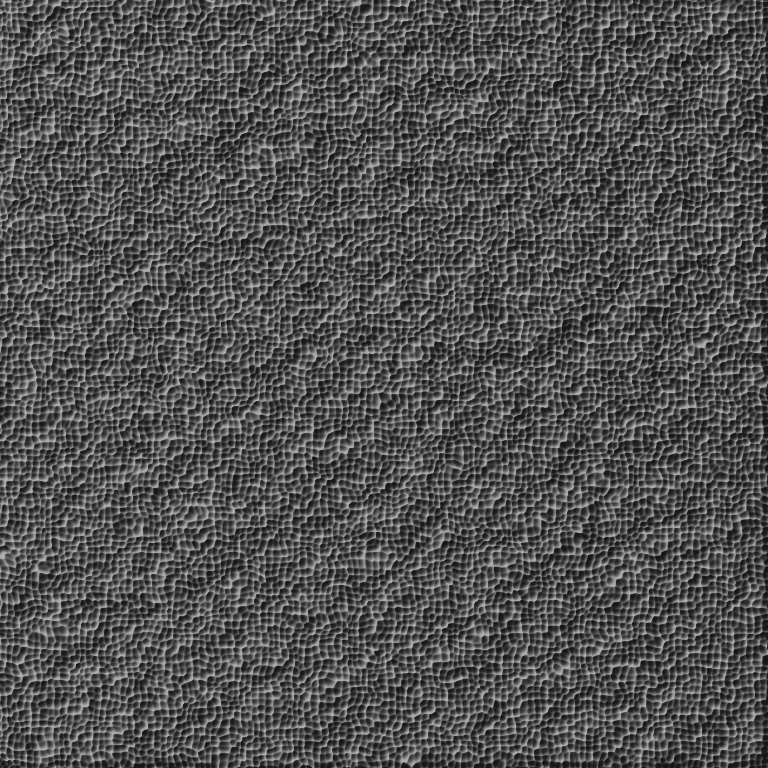
Reproduce this texture procedurally as a three.js fragment shader.

```glsl
varying vec2 vUv;

const float CELLS = 115.0;            // woven pits across the canvas
const float JITTER = 0.52;            // scatter of pits off the lattice
const float SHARPNESS = 11.0;         // crispness of ridges between pits
const float WARP_SCALE = 43.0;
const float WARP_AMOUNT = 0.9;        // in cells
const float WEAVE_GAIN = 0.96;
const float SLOPE_SHADE = 4.0;
const float RIDGE_SHADE = 4.0;
const float RIDGE_MEAN = 0.16;        // average height between pits
const float THREAD_SHADE = 0.9;       // brightness spread between cells
const float CREASE_SCALE = 34.0;
const float CREASE_GAIN = 0.75;
const float SIDE_FALLOFF = 0.22;
const float EDGE_WIDTH = 0.009;
const float EDGE_SHADE = 1.2;
const vec2 TONE_RANGE = vec2(-2.2, 3.1);
const vec2 LIGHT_DIR = vec2(-0.7071, 0.7071);
const vec3 SHADOW = vec3(0.09);
const vec3 HIGHLIGHT = vec3(0.68);

vec3 hash3(vec2 p) {
  vec3 q = vec3(dot(p, vec2(127.1, 311.7)),
                dot(p, vec2(269.5, 183.3)),
                dot(p, vec2(419.2, 371.9)));
  return fract(sin(q) * 43758.55);
}

vec2 valueNoise(vec2 p) {
  vec2 i = floor(p);
  vec2 f = fract(p);
  f = f * f * (3.0 - 2.0 * f);
  vec2 low = mix(hash3(i).xy, hash3(i + vec2(1.0, 0.0)).xy, f.x);
  vec2 high = mix(hash3(i + vec2(0.0, 1.0)).xy, hash3(i + 1.0).xy, f.x);
  return mix(low, high, f.y);
}

// Smooth cellular basins, with thin lit ridges where they meet
float weaveTone(vec2 p) {
  vec2 cell = floor(p);
  float total = 0.0;
  float slope = 0.0;
  float thread = 0.0;
  for (int y = -1; y <= 1; y++) {
    for (int x = -1; x <= 1; x++) {
      vec2 id = cell + vec2(float(x), float(y));
      vec3 rnd = hash3(id);
      vec2 d = p - id - 0.5 - JITTER * (rnd.xy - 0.5);
      float weight = exp(-SHARPNESS * dot(d, d));
      total += weight;
      slope += weight * dot(d, LIGHT_DIR);
      thread += weight * (rnd.z - 0.5);
    }
  }
  float ridge = -log(total) / SHARPNESS - RIDGE_MEAN;
  return (THREAD_SHADE * thread - SLOPE_SHADE * slope) / total
       + RIDGE_SHADE * ridge;
}

// Broad folds, embossed along the light
float creaseTone(vec2 p) {
  vec2 offset = LIGHT_DIR * 0.35;
  return valueNoise(p - offset).x - valueNoise(p + offset).x;
}

void main() {
  // Cloth surface
  vec2 warp = valueNoise(vUv * WARP_SCALE) - 0.5;
  float tone = WEAVE_GAIN * weaveTone(vUv * CELLS + WARP_AMOUNT * warp);
  float folds = creaseTone(vUv * CREASE_SCALE + 7.3)
              + creaseTone(vUv * CREASE_SCALE * 2.1 + 31.7);
  tone += CREASE_GAIN * folds;

  // Falloff to the right and worn dark rims on the right and bottom
  tone += SIDE_FALLOFF * (0.5 - vUv.x);
  float rim = min(1.0 - vUv.x, vUv.y) + 0.008 * warp.x;
  tone -= EDGE_SHADE * (1.0 - smoothstep(0.0, EDGE_WIDTH, rim));

  float light = smoothstep(TONE_RANGE.x, TONE_RANGE.y, tone);
  gl_FragColor = vec4(mix(SHADOW, HIGHLIGHT, light), 1.0);
}
```
